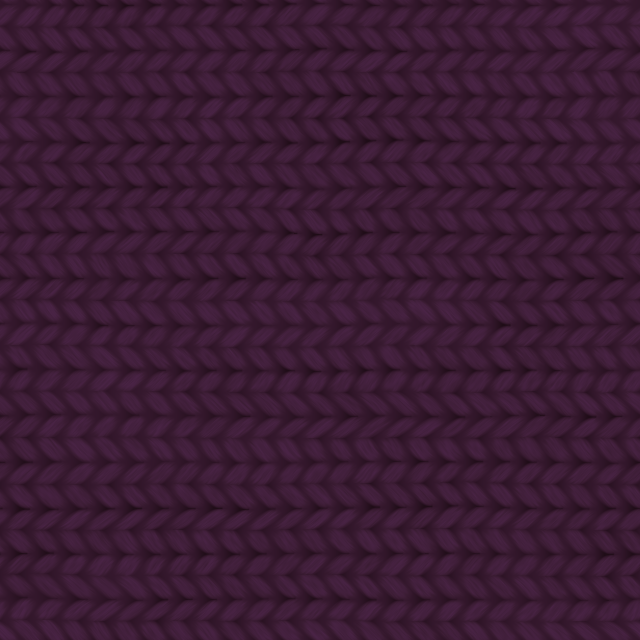
Write a WebGL 2 fragment shader that draws this texture.

```glsl
#version 300 es
precision highp float;

uniform vec2 u_resolution;
out vec4 outColor;

const vec2 REPEATS = vec2(24.0, 14.0);      // stitches across, chevron rows down
const vec2 PHASE = vec2(0.6, 0.1);
const float ROW_HEIGHT = REPEATS.x / REPEATS.y; // row height in stitch widths
const float UPPER_SHARE = 0.53;             // part of a row above its axis
const vec2 STRAND_SIZE = vec2(0.66, 0.34);  // half length, half width
const float STRAND_TILT = 0.5;
const float STRAND_HEIGHT = 0.455;          // strand centre above the chevron axis
const float TIP_INNER = 0.86;
const float TIP_OUTER = 0.16;
const vec2 WOBBLE = vec2(0.5, 0.08);
const vec2 FIBRE_SCALE = vec2(2.2, 14.0);
const float FIBRE_TWIST = 0.2;
const float FIBRE_STRENGTH = 1.3;
const float HOLLOW_DEPTH = 2.7;
const float PATCH_STRENGTH = 0.25;

const vec3 SHADOW = vec3(0.16, 0.07, 0.13);
const vec3 DEEP = vec3(0.20, 0.09, 0.17);
const vec3 BODY = vec3(0.23, 0.11, 0.20);
const vec3 LIGHT = vec3(0.27, 0.13, 0.25);

float hash(vec2 p) {
  vec3 q = fract(vec3(p.xyx) * 0.1031);
  q += dot(q, q.yzx + 33.33);
  return fract((q.x + q.y) * q.z);
}

// Value noise that wraps after a whole number of cells
float noise(vec2 p, vec2 period) {
  vec2 cell = floor(p);
  vec2 f = fract(p);
  f = f * f * (3.0 - 2.0 * f);
  vec2 a = mod(cell, period);
  vec2 b = mod(cell + 1.0, period);
  return mix(mix(hash(a), hash(vec2(b.x, a.y)), f.x),
             mix(hash(vec2(a.x, b.y)), hash(b), f.x), f.y);
}

// Dark pocket that deepens towards a strand tip, then closes sharply
float pocket(float s) {
  return smoothstep(0.15, 0.85, s) * (1.0 - smoothstep(0.92, 1.0, s));
}

// Tone 0 to 3 runs through the four yarn colours
vec3 yarnColor(float tone) {
  vec3 c = mix(SHADOW, DEEP, clamp(tone, -1.0, 1.0));
  c = mix(c, BODY, clamp(tone - 1.0, 0.0, 1.0));
  return mix(c, LIGHT, clamp(tone - 2.0, 0.0, 1.4));
}

void main() {
  vec2 uv = gl_FragCoord.xy / u_resolution;

  // Uneven hand of the knit
  vec2 wobble = vec2(noise(uv * vec2(5.0, 14.0), vec2(5.0, 14.0)),
                     noise(uv * vec2(9.0, 7.0) + 0.5, vec2(9.0, 7.0))) - 0.5;
  vec2 q = uv * REPEATS + PHASE + WOBBLE * wobble;

  // Mirror each row about its axis so the strands form sideways chevrons
  float row = floor(q.y + 1.0 - UPPER_SHARE);
  float offset = q.y - row;
  float share = offset > 0.0 ? UPPER_SHARE : 1.0 - UPPER_SHARE;
  float height = abs(offset) / share * 0.5 * ROW_HEIGHT;
  float halfRow = mod(row, REPEATS.y) * 2.0 + step(0.0, offset);

  // Topmost of the neighbouring slanted strands
  vec2 along = vec2(cos(STRAND_TILT), -sin(STRAND_TILT));
  vec2 across = vec2(-along.y, along.x);
  float plump = -10.0;
  vec2 local = vec2(0.0);
  vec2 strandId = vec2(0.0);
  for (int i = -2; i <= 2; i++) {
    float k = floor(q.x) + float(i);
    vec2 id = vec2(mod(k, REPEATS.x), halfRow);
    vec2 p = vec2(q.x - k - 0.5, height - STRAND_HEIGHT);
    vec2 d = vec2(dot(p, along), dot(p, across));
    d.y += 0.04 * sin(d.x * 4.0);
    vec2 e = d / (STRAND_SIZE * (0.94 + 0.12 * hash(id + 7.0)));
    float h = 1.0 - dot(e, e);
    if (h > plump) {
      plump = h;
      local = d;
      strandId = id;
    }
  }

  // Fine fibres twisted along the strand
  vec2 fibreAt = vec2(local.x, local.y + FIBRE_TWIST * local.x) * FIBRE_SCALE;
  vec2 seed = strandId * vec2(17.0, 31.0);
  float fibre = noise(fibreAt + seed, vec2(1024.0)) * 0.6
              + noise(fibreAt * 1.9 + seed + 50.0, vec2(1024.0)) * 0.4 - 0.5;
  float strand = 1.85 + 0.95 * smoothstep(0.15, 0.8, plump)
               + FIBRE_STRENGTH * fibre + 0.3 * (hash(strandId) - 0.5);

  // Hollows on the chevron axis and shallower ones between rows
  float outer = smoothstep(0.3, 0.6, height);
  float inCell = q.x - TIP_INNER;
  float outCell = TIP_OUTER - q.x;
  float hollow = mix(pocket(fract(inCell)), 0.75 * pocket(fract(outCell)), outer);
  vec2 holeId = vec2(mod(floor(mix(inCell, outCell, step(0.43, height))), REPEATS.x),
                     mod(floor(q.y * 2.0 + 0.5), REPEATS.y * 2.0));
  float patches = noise(uv * vec2(6.0, 10.0), vec2(6.0, 10.0));
  float depth = 0.1 + 0.55 * patches + 0.45 * hash(holeId + 3.0);
  float ground = mix(1.05, 1.2, outer) - HOLLOW_DEPTH * depth * hollow;

  float cover = smoothstep(-0.25, 0.45, plump);
  float tone = mix(ground, strand, cover) + PATCH_STRENGTH * (0.5 - patches);
  outColor = vec4(yarnColor(tone), 1.0);
}
```
